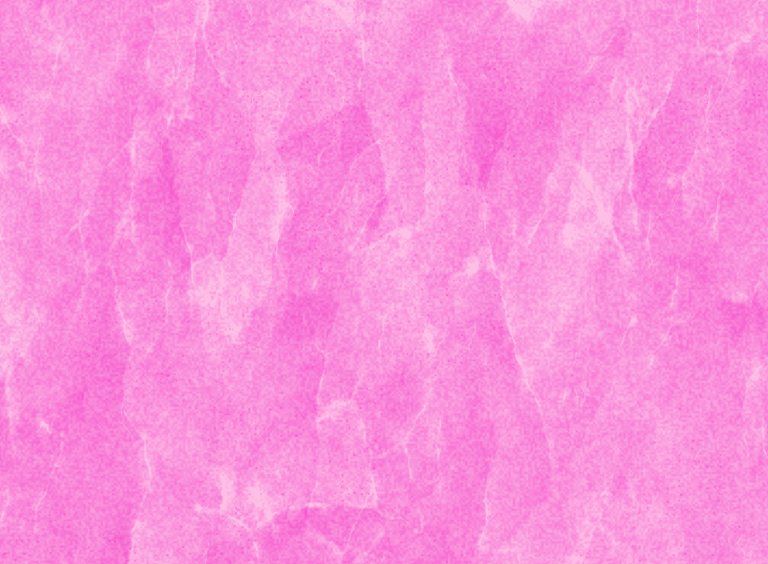
Write a WebGL 1 fragment shader that draws this texture.

```glsl
precision highp float;
// Crumpled pink paper: tall facets from two Voronoi layers, each cell a
// tilted plane, with crisp folds and short bright creases on their borders.
// Mottling, wispy wrinkles, strong fine grain, stains and specks lie on top.
uniform vec2 u_resolution;

const vec3 DEEP_PINK = vec3(0.970, 0.450, 0.830);
const vec3 PALE_PINK = vec3(0.990, 0.700, 0.890);
const float BASE_TONE = 0.48;         // 0 is deep, 1 is pale
const vec2 LARGE_FOLDS = vec2(6.0, 2.2);  // cells per canvas height
const vec2 SMALL_FOLDS = vec2(13.0, 4.0);
const float LARGE_CONTRAST = 0.42;
const float SMALL_CONTRAST = 0.34;
const float MOTTLE_CONTRAST = 0.34;
const float BLOTCH_CONTRAST = 0.42;
const float GRAIN_CONTRAST = 0.88;
const float CREASE_LIGHT = 0.52;
const float FLAKE_LIGHT = 0.34;
const float WRINKLE_LIGHT = 0.38;
const float STAIN_DEPTH = 0.25;
const float SPECK_DEPTH = 0.42;
const float SPECK_CELLS = 85.0;

float hash(vec2 p) {
  vec3 q = fract(p.xyx * 0.1031);
  q += dot(q, q.yzx + 33.33);
  return fract((q.x + q.y) * q.z);
}

vec2 hash2(vec2 p) {
  return vec2(hash(p + 17.3), hash(p + 61.7));
}

float noise(vec2 p) {
  vec2 i = floor(p), f = fract(p);
  f = f * f * (3.0 - 2.0 * f);
  return mix(mix(hash(i), hash(i + vec2(1.0, 0.0)), f.x),
             mix(hash(i + vec2(0.0, 1.0)), hash(i + 1.0), f.x), f.y);
}

float fbm(vec2 p) {
  float sum = 0.0, weight = 0.5;
  for (int i = 0; i < 5; i++) {
    sum += weight * noise(p);
    p = mat2(1.6, 1.2, -1.2, 1.6) * p + 11.7;
    weight *= 0.5;
  }
  return sum / 0.96875;
}

// Returns the shade of the blended facets and the distance to their border.
vec2 facets(vec2 p, float sharpness) {
  vec2 cell = floor(p);
  float shade = 0.0, total = 0.0, nearest = 9.0, second = 9.0;
  for (int y = -1; y <= 1; y++) {
    for (int x = -1; x <= 1; x++) {
      vec2 id = cell + vec2(float(x), float(y));
      vec2 local = p - id - hash2(id);
      float d = length(local);
      float weight = exp(-sharpness * (d - 0.4));  // shifted against underflow
      vec2 tilt = hash2(id + 131.0) * 2.0 - 1.0;
      shade += weight * (hash(id + 211.0) - 0.5 + dot(local, tilt) * 0.9);
      total += weight;
      second = min(second, max(nearest, d));
      nearest = min(nearest, d);
    }
  }
  return vec2(shade / total, second - nearest);
}

// Thin pale thread where a noise crosses its middle value, cut into bits.
float wrinkle(vec2 p) {
  float thread = 1.0 - smoothstep(0.0, 0.022, abs(fbm(p) - 0.5));
  return thread * smoothstep(0.55, 0.75, noise(p * 1.4 + 40.0));
}

float speck(vec2 p) {
  vec2 id = floor(p);
  vec2 center = 0.3 + 0.4 * hash2(id);
  float radius = mix(0.14, 0.30, hash(id + 5.0));
  float spot = 1.0 - smoothstep(radius * 0.4, radius, length(p - id - center));
  return spot * step(0.76, hash(id + 9.0));
}

void main() {
  vec2 p = gl_FragCoord.xy / u_resolution.y;

  // Bend the facets and roughen their edges.
  vec2 bend = vec2(fbm(p * 4.0 + 3.0), fbm(p * 4.0 + 27.0)) - 0.5;
  vec2 rough = vec2(fbm(p * 30.0 + 7.0), fbm(p * 30.0 + 51.0)) - 0.5;
  vec2 w = p + bend * vec2(0.09, 0.16) + rough * 0.015;

  // Most borders are crisp folds, others fade softly.
  float crispness = smoothstep(0.30, 0.60, noise(p * 5.5 + 80.0));
  float sharpness = mix(6.0, 110.0, crispness * crispness);
  vec2 large = facets((w + vec2(0.14 * w.y, 0.0)) * LARGE_FOLDS + 4.0, sharpness);
  vec2 small = facets((w - vec2(0.24 * w.y, 0.0)) * SMALL_FOLDS + 30.0, sharpness);

  // Surface of the paper, with faint upright fibres.
  float mottle = fbm(p * vec2(13.0, 9.0) + 90.0) - 0.5;
  float blotch = fbm(p * vec2(42.0, 34.0) + 120.0) - 0.5;
  float grain = 0.60 * noise(p * 260.0) + 0.27 * noise(p * 135.0 + 19.0)
              + 0.13 * noise(p * vec2(210.0, 50.0) + 33.0) - 0.5;
  float stain = smoothstep(0.63, 0.80, fbm(p * 7.0 + 150.0));
  float specks = speck(p * SPECK_CELLS) * smoothstep(0.35, 0.65, noise(p * 5.0 + 8.0));

  // Creases are short and frayed, with worn pale flakes beside them.
  float fray = smoothstep(0.25, 0.60, noise(p * 60.0 + 70.0));
  float largeMask = smoothstep(0.48, 0.70, noise(p * vec2(13.0, 9.0) + 14.0));
  float smallMask = smoothstep(0.52, 0.72, noise(p * vec2(14.0, 10.0) + 66.0));
  float crease = (1.0 - smoothstep(0.0, 0.040, large.y)) * largeMask
               + (1.0 - smoothstep(0.0, 0.075, small.y)) * smallMask * 0.8;
  float halo = max((1.0 - smoothstep(0.0, 0.25, large.y)) * largeMask,
                   (1.0 - smoothstep(0.0, 0.35, small.y)) * smallMask * 0.7);
  float flakes = halo * smoothstep(-0.04, 0.10, blotch);
  float wisps = wrinkle(w * vec2(15.0, 9.0) + 12.0);

  float tone = BASE_TONE + large.x * LARGE_CONTRAST + small.x * SMALL_CONTRAST
             + mottle * MOTTLE_CONTRAST + blotch * BLOTCH_CONTRAST
             + grain * GRAIN_CONTRAST + flakes * FLAKE_LIGHT
             + (crease * CREASE_LIGHT + wisps * WRINKLE_LIGHT) * mix(0.4, 1.0, fray)
             - stain * STAIN_DEPTH - specks * SPECK_DEPTH;
  gl_FragColor = vec4(mix(DEEP_PINK, PALE_PINK, clamp(tone, -0.35, 1.2)), 1.0);
}
```
